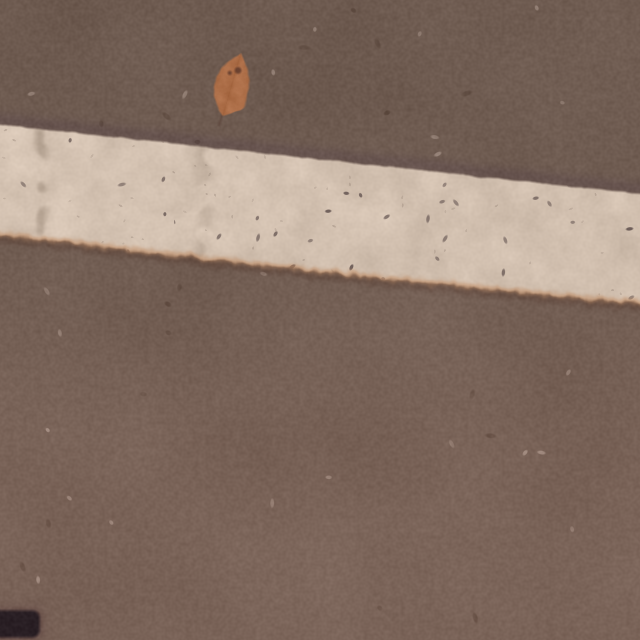
Reproduce this texture procedurally as a Shadertoy shader.

```glsl
// Worn pale road stripe crossing brown asphalt, with a dry leaf and a dark stub.
// Sloped edges are roughened by gradient noise; pits and specks are hashed cells,
// the leaf is a lens profile and the stub a rounded box.
#define SLOPE -0.108
#define STRIPE_TOP 0.805
#define STRIPE_BOTTOM 0.634
#define SOFTNESS 0.0028
#define GRAIN 0.035
#define PIT_CELLS 34.0
#define ASPHALT vec3(0.455, 0.380, 0.338)
#define PAINT vec3(0.825, 0.755, 0.690)
#define LEAF vec3(0.680, 0.435, 0.285)
#define LEAF_POS vec2(0.362, 0.867)

vec2 hash2(vec2 p) {
    vec3 q = fract(p.xyx * vec3(0.1031, 0.1030, 0.0973));
    q += dot(q, q.yzx + 33.33);
    return fract((q.xx + q.yz) * q.zy);
}

float gradDot(vec2 cell, vec2 f, vec2 corner) {
    float a = 6.2832 * hash2(cell + corner + 71.0).x;
    return dot(vec2(cos(a), sin(a)), f - corner);
}

float gradNoise(vec2 p) {
    vec2 i = floor(p), f = p - i;
    vec2 w = f * f * f * (f * (f * 6.0 - 15.0) + 10.0);
    float low = mix(gradDot(i, f, vec2(0, 0)), gradDot(i, f, vec2(1, 0)), w.x);
    float high = mix(gradDot(i, f, vec2(0, 1)), gradDot(i, f, vec2(1, 1)), w.x);
    return 1.4 * mix(low, high, w.y);
}

float fbm(vec2 p) {
    float sum = 0.0, amp = 0.5;
    for (int i = 0; i < 4; i++) {
        sum += amp * gradNoise(p);
        p = mat2(1.6, 1.2, -1.2, 1.6) * p + 17.0;
        amp *= 0.5;
    }
    return sum;
}

// Coverage of randomly turned ellipses, one candidate per cell.
float scatter(vec2 p, float cells, float density, float seed) {
    vec2 g = p * cells, base = floor(g);
    float cover = 0.0;
    for (int y = -1; y <= 1; y++)
    for (int x = -1; x <= 1; x++) {
        vec2 cell = base + vec2(x, y);
        vec2 place = hash2(cell + seed), kind = hash2(cell + seed + 39.0);
        float a = 3.1416 * place.x - 1.2;
        vec2 d = mat2(cos(a), -sin(a), sin(a), cos(a)) * (g - cell - 0.15 - 0.7 * place);
        float r = length(d * vec2(1.0, 1.3 + kind.y));
        float size = mix(0.12, 0.24, kind.y);
        float spot = 1.0 - smoothstep(size * 0.5, size * 1.2, r);
        cover = max(cover, spot * step(kind.x, density) * mix(0.6, 1.0, place.y));
    }
    return cover;
}

float roundedBox(vec2 p, vec2 halfSize, float r) {
    vec2 q = abs(p) - halfSize + r;
    return length(max(q, 0.0)) + min(max(q.x, q.y), 0.0) - r;
}

float fill(float d, float soft) {
    return 1.0 - smoothstep(-soft, soft, d);
}

vec3 asphalt(vec2 p, float grain) {
    vec3 col = ASPHALT + 0.035 * fbm(p * 5.0) + GRAIN * grain;
    col += mix(0.012, -0.025, smoothstep(0.1, 0.95, p.y));
    col += vec3(0.012, -0.002, -0.004) * smoothstep(0.75, 0.2, p.y);
    col += 0.16 * scatter(p, 30.0, 0.025, 5.0);
    return col - 0.07 * scatter(p, 24.0, 0.03, 57.0);
}

vec3 paint(vec2 p, float grain) {
    vec3 col = PAINT + 0.07 * fbm(p * 16.0) + 0.6 * GRAIN * grain;
    col += 0.02 * (0.5 - p.x);
    // Faint grime smears running across the stripe
    float smear = exp(-pow((p.x - 0.064) / 0.012, 2.0)) + 0.6 * exp(-pow((p.x - 0.32) / 0.015, 2.0));
    col -= 0.13 * smear * smoothstep(-0.15, 0.3, gradNoise(p * 28.0));
    float pits = scatter(p, PIT_CELLS, mix(0.08, 0.24, smoothstep(0.2, 0.75, p.x)), 11.0);
    col = mix(col, vec3(0.36, 0.30, 0.29), 0.85 * pits);
    return mix(col, vec3(0.58, 0.51, 0.46), 0.4 * scatter(p, 60.0, 0.08, 93.0));
}

void mainImage(out vec4 fragColor, in vec2 fragCoord) {
    vec2 p = fragCoord / iResolution.xy;
    float soft = max(SOFTNESS, 0.8 / iResolution.y);
    float grain = gradNoise(p * 190.0) * 0.6 + gradNoise(p * 90.0) * 0.5;

    // Signed heights above the two rough stripe edges
    float line = SLOPE * p.x;
    float above = p.y - (STRIPE_BOTTOM + line - 0.004 * sin(3.1416 * p.x)
        + 0.005 * fbm(vec2(p.x * 32.0, 3.0)) + 0.003 * gradNoise(p * 75.0));
    float below = STRIPE_TOP + line + 0.004 * fbm(vec2(p.x * 22.0, 9.0)) - p.y;

    // Ground, edge shading, stripe and warm lower fringe
    vec3 col = asphalt(p, grain);
    col += vec3(-0.035, -0.035, -0.012) * exp(-pow((below + 0.008) / 0.012, 2.0));
    col += vec3(-0.045, -0.055, -0.055) * exp(-pow((above + 0.007) / 0.007, 2.0));
    col = mix(col, paint(p, grain), fill(-min(above, below), soft));
    col = mix(col, vec3(0.74, 0.53, 0.37), 0.5 * exp(-pow((above - 0.001) / 0.005, 2.0)));

    // Leaf: lens wider toward the lower right, with stem and dark blotches
    vec2 q = p - LEAF_POS;
    vec2 leaf = vec2(dot(q, vec2(0.96, -0.278)), dot(q, vec2(0.278, 0.96)));
    float t = leaf.y / 0.051;
    float halfWidth = 0.0265 * (1.0 - t * t) + 0.010 * step(0.0, leaf.x) * exp(-pow((t + 0.55) / 0.25, 2.0));
    float leafEdge = max(abs(leaf.x) - halfWidth, abs(leaf.y) - 0.050) + 0.0015 * gradNoise(p * 90.0);
    float stem = max(abs(leaf.x + 0.0015) - 0.0018, abs(leaf.y + 0.056) - 0.011);
    col = mix(col, vec3(0.36, 0.27, 0.23), 0.7 * fill(stem, soft));
    vec3 leafCol = LEAF + 0.07 * fbm(p * 55.0) - 0.04 * exp(-abs(leaf.x) / 0.003);
    float blotch = min(length(q - vec2(0.010, 0.023)) - 0.005, length(q - vec2(-0.003, 0.019)) - 0.003);
    leafCol = mix(leafCol, vec3(0.36, 0.22, 0.17), 0.8 * fill(blotch, soft));
    col = mix(col, leafCol, fill(leafEdge, soft));

    // Dark stub at the lower left, with a soft halo
    float stub = roundedBox(p - vec2(0.010, 0.025), vec2(0.052, 0.021), 0.012);
    col -= vec3(0.07, 0.08, 0.06) * exp(-max(stub, 0.0) / 0.007);
    col = mix(col, vec3(0.16, 0.12, 0.14) + 0.03 * grain, fill(stub, 1.4 * soft));

    fragColor = vec4(clamp(col, 0.0, 1.0), 1.0);
}
```
